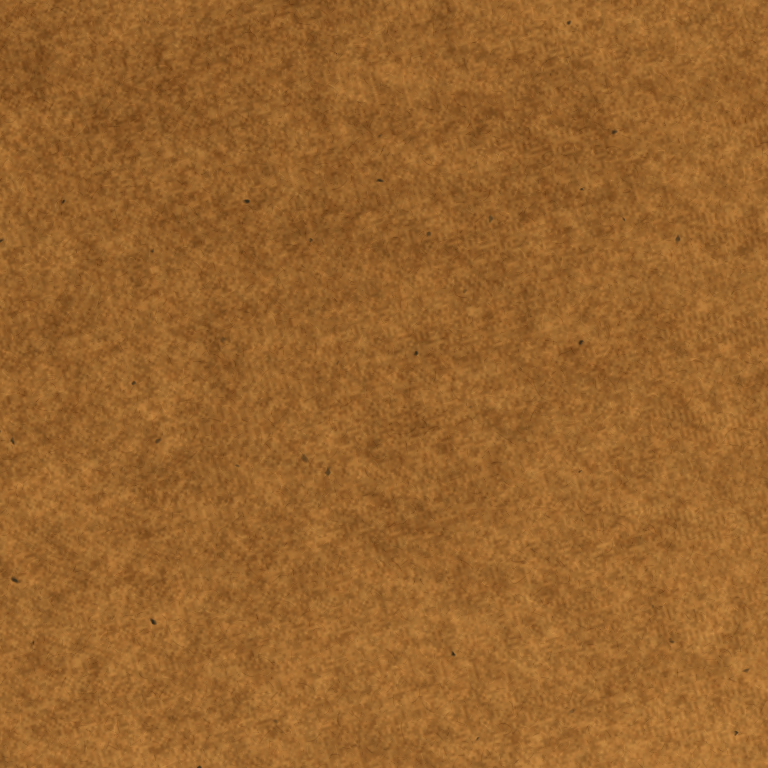
This texture is drawn by a WebGL 1 fragment shader. Its source:

```glsl
precision highp float;
// Aged brown fibreboard: a warm base with broad uneven toning, rotated octaves
// of value noise for mottling and grain, short curved fibres scattered in
// jittered cells, and a few small dark specks.
uniform vec2 u_resolution;

#define BASE_COLOR vec3(0.598, 0.392, 0.178)
#define TONE_RANGE vec3(0.082, 0.066, 0.040)
#define SPECK_COLOR vec3(0.17, 0.14, 0.09)
#define MOTTLE_FREQ 7.0
#define MOTTLE_GAIN 0.21
#define FIBRE_CELLS 44.0
#define FIBRE_WIDTH 0.075
#define FIBRE_GAIN 0.75
#define SPECK_CELLS 10.0
#define SPECK_CHANCE 0.36
#define SPECK_SIZE 0.0027
#define HUE_DRIFT 0.012

float hash(vec2 p) {
  return fract(sin(dot(p, vec2(127.1, 311.7))) * 43758.5453);
}

vec2 hash2(vec2 p) {
  return vec2(hash(p), hash(p + 57.3));
}

mat2 rotation(float angle) {
  float c = cos(angle), s = sin(angle);
  return mat2(c, -s, s, c);
}

// Smooth value noise, centred on zero
float noise(vec2 p) {
  vec2 cell = floor(p), f = fract(p);
  f = f * f * (3.0 - 2.0 * f);
  float low = mix(hash(cell), hash(cell + vec2(1.0, 0.0)), f.x);
  float high = mix(hash(cell + vec2(0.0, 1.0)), hash(cell + 1.0), f.x);
  return 2.0 * mix(low, high, f.y) - 1.0;
}

// Broad toning: lighter at the bottom and right, darker above the middle
float broadTone(vec2 uv) {
  float below = 1.0 - uv.y;
  vec2 stain = (uv - vec2(0.42, 0.63)) / 0.30;
  return 0.55 * below * below + 0.32 * uv.x * uv.x
       - 0.30 * exp(-dot(stain, stain)) - 0.20;
}

// Mottling that runs from faint patches down to strong fine grain
float mottle(vec2 uv) {
  float sum = 0.0, amp = 1.0, freq = MOTTLE_FREQ;
  for (int i = 0; i < 5; i++) {
    float k = float(i);
    sum += amp * noise(rotation(0.6 + 1.1 * k) * uv * freq + 19.0 * k);
    amp *= 1.43;
    freq *= 2.45;
  }
  return sum * MOTTLE_GAIN;
}

// One layer of bent fibres, each lighter or darker than the board
float fibres(vec2 p, float seed) {
  vec2 home = floor(p);
  float sum = 0.0;
  for (int y = -1; y <= 1; y++) {
    for (int x = -1; x <= 1; x++) {
      vec2 cell = home + vec2(float(x), float(y));
      vec2 shape = hash2(cell + seed);
      vec2 q = p - cell - hash2(cell + seed + 11.0);
      q = rotation(6.2832 * shape.x) * q;
      q.y += (hash(cell + seed + 23.0) - 0.5) * 1.8 * q.x * q.x;
      float halfLength = 0.10 + 0.38 * shape.y * shape.y;
      float d = length(vec2(max(abs(q.x) - halfLength, 0.0), q.y));
      float strength = 1.8 * hash(cell + seed + 31.0) - 1.0;
      sum += strength * (1.0 - smoothstep(0.0, FIBRE_WIDTH, d));
    }
  }
  return sum;
}

// Coverage of ragged dark specks, some stretched and some faint
float specks(vec2 uv, float pixel) {
  vec2 home = floor(uv * SPECK_CELLS);
  vec2 ragged = 0.0014 * vec2(noise(uv * 260.0), noise(uv * 260.0 + 40.0));
  float cover = 0.0;
  for (int y = -1; y <= 1; y++) {
    for (int x = -1; x <= 1; x++) {
      vec2 cell = home + vec2(float(x), float(y));
      vec2 shape = hash2(cell + 71.0);
      vec2 q = uv + ragged - (cell + hash2(cell + 83.0)) / SPECK_CELLS;
      q = rotation(6.2832 * shape.x) * q;
      q.x /= 1.0 + 1.2 * shape.y * shape.y;
      float radius = SPECK_SIZE * mix(0.45, 1.0, hash(cell + 97.0));
      float soft = 0.0009 + 0.5 * pixel;
      float spot = 1.0 - smoothstep(radius - soft, radius + soft, length(q));
      float present = step(hash(cell + 101.0), SPECK_CHANCE);
      cover = max(cover, present * spot * mix(0.3, 0.95, hash(cell + 113.0)));
    }
  }
  return cover;
}

void main() {
  float side = min(u_resolution.x, u_resolution.y);
  vec2 uv = gl_FragCoord.xy / side;

  float tone = broadTone(uv) + mottle(uv);
  float cells = FIBRE_CELLS;
  for (int i = 0; i < 4; i++) {
    float k = float(i);
    tone += FIBRE_GAIN * fibres(rotation(0.9 * k) * uv * cells, 7.0 * k);
    cells *= 1.35;
  }

  vec3 color = BASE_COLOR + TONE_RANGE * tone;
  float drift = 0.5 * noise(uv * 55.0 + 8.0) + noise(uv * 190.0 + 3.0);
  color += HUE_DRIFT * drift * vec3(0.6, -0.4, -0.5);
  color = mix(color, SPECK_COLOR, specks(uv, 1.0 / side));
  gl_FragColor = vec4(clamp(color, 0.0, 1.0), 1.0);
}
```
